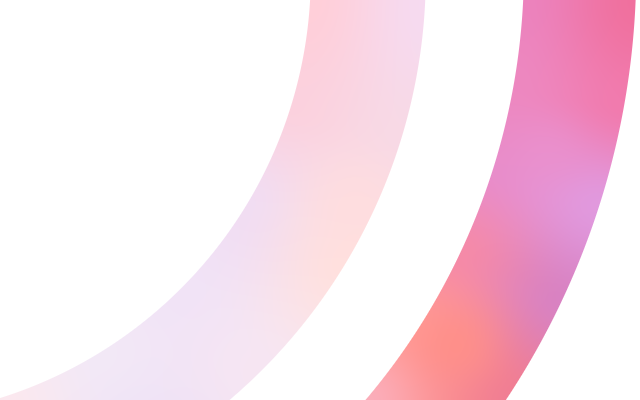
A WebGL 1 fragment shader for this background:

```glsl
precision highp float;

uniform vec2 u_resolution;

// Ring centres and (inner, outer) radii, in canvas heights
#define PALE_CENTER vec2(-0.3313, 1.0625)
#define PALE_RADII vec2(1.1083, 1.3958)
#define VIVID_CENTER vec2(-0.3583, 1.0792)
#define VIVID_RADII vec2(1.6681, 1.9490)
// First angle and spacing of the colour stops, in degrees below horizontal
#define PALE_STOPS vec2(3.0, 14.0)
#define VIVID_STOPS vec2(2.5, 7.6)
#define BACKGROUND vec3(1.0)

// Smooth blend through six evenly spaced colours, t from 0 to 5
vec3 ramp(float t, vec3 a, vec3 b, vec3 c, vec3 d, vec3 e, vec3 f) {
  vec3 color = mix(a, b, smoothstep(0.0, 1.0, t));
  color = mix(color, c, smoothstep(1.0, 2.0, t));
  color = mix(color, d, smoothstep(2.0, 3.0, t));
  color = mix(color, e, smoothstep(3.0, 4.0, t));
  return mix(color, f, smoothstep(4.0, 5.0, t));
}

// Position in a ring: x counts colour stops, y runs from inner to outer rim
vec2 ringCoords(vec2 p, vec2 center, vec2 radii, vec2 stops) {
  vec2 q = p - center;
  float angle = degrees(atan(-q.y, q.x));
  float across = (length(q) - radii.x) / (radii.y - radii.x);
  return vec2((angle - stops.x) / stops.y, clamp(across, 0.0, 1.0));
}

// Antialiased coverage of a ring
float ringMask(vec2 p, vec2 center, vec2 radii) {
  float r = length(p - center);
  float inside = min(r - radii.x, radii.y - r);
  return clamp(0.5 + inside * u_resolution.y, 0.0, 1.0);
}

// Soft round highlight
float glow(vec2 p, vec2 center, float radius) {
  vec2 q = (p - center) / radius;
  return exp(-dot(q, q));
}

vec3 paleColor(vec2 p) {
  vec2 s = ringCoords(p, PALE_CENTER, PALE_RADII, PALE_STOPS);
  vec3 innerRim = ramp(s.x,
    vec3(1.0, 0.81, 0.85), vec3(0.985, 0.82, 0.87), vec3(0.945, 0.865, 0.95),
    vec3(0.945, 0.89, 0.965), vec3(0.95, 0.91, 0.965), vec3(0.985, 0.91, 0.935));
  vec3 outerRim = ramp(s.x,
    vec3(0.965, 0.855, 0.94), vec3(0.97, 0.85, 0.90), vec3(1.0, 0.88, 0.87),
    vec3(0.965, 0.90, 0.95), vec3(0.93, 0.88, 0.965), vec3(0.98, 0.91, 0.94));
  vec3 color = mix(innerRim, outerRim, smoothstep(0.0, 1.0, s.y));
  vec3 peach = vec3(1.0, 0.865, 0.87);
  return mix(color, peach, 0.7 * glow(p, vec2(0.88, 0.49), 0.13));
}

vec3 vividColor(vec2 p) {
  vec2 s = ringCoords(p, VIVID_CENTER, VIVID_RADII, VIVID_STOPS);
  vec3 innerRim = ramp(s.x,
    vec3(0.925, 0.51, 0.74), vec3(0.93, 0.53, 0.75), vec3(0.91, 0.55, 0.79),
    vec3(0.96, 0.54, 0.66), vec3(1.0, 0.60, 0.59), vec3(0.985, 0.68, 0.73));
  vec3 outerRim = ramp(s.x,
    vec3(0.94, 0.44, 0.62), vec3(0.945, 0.48, 0.68), vec3(0.88, 0.60, 0.87),
    vec3(0.85, 0.51, 0.76), vec3(0.94, 0.49, 0.58), vec3(1.0, 0.55, 0.50));
  vec3 color = mix(innerRim, outerRim, smoothstep(0.0, 1.0, s.y));
  vec3 orchid = vec3(0.92, 0.57, 0.81);
  vec3 coral = vec3(1.0, 0.56, 0.53);
  color = mix(color, orchid, 0.6 * glow(p, vec2(1.37, 0.62), 0.10));
  return mix(color, coral, 0.8 * glow(p, vec2(1.14, 0.14), 0.11));
}

void main() {
  vec2 p = gl_FragCoord.xy / u_resolution.y;
  vec3 color = BACKGROUND;
  color = mix(color, paleColor(p), ringMask(p, PALE_CENTER, PALE_RADII));
  color = mix(color, vividColor(p), ringMask(p, VIVID_CENTER, VIVID_RADII));
  gl_FragColor = vec4(color, 1.0);
}
```
